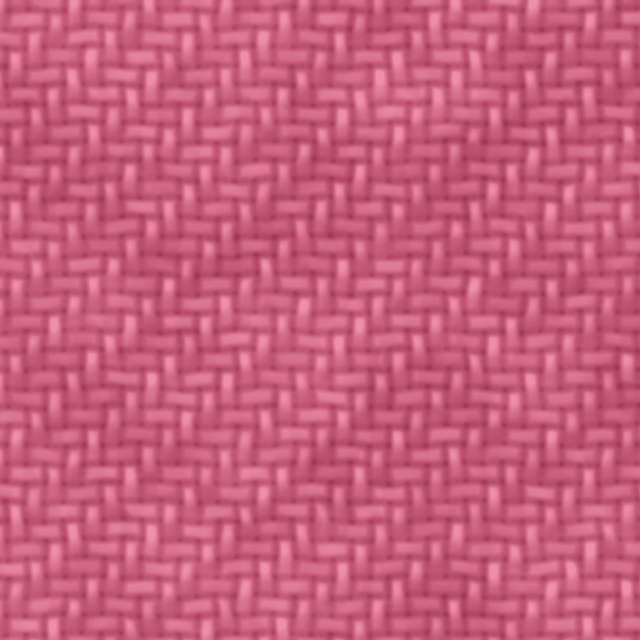
Write a Shadertoy shader that draws this texture.

```glsl
float hash(vec2 p) {
    p = fract(p * vec2(0.1731, 0.2377));
    p += dot(p, p.yx + 31.7);
    return fract((p.x + p.y) * p.x * 17.3);
}

// Smooth cellular noise: random cell values blended by distance
float cellNoise(vec2 p) {
    vec2 cell = floor(p);
    float sum = 0.0, total = 0.0;
    for (int y = -1; y <= 1; y++)
    for (int x = -1; x <= 1; x++) {
        vec2 id = cell + vec2(x, y);
        vec2 seed = id + 0.2 + 0.6 * vec2(hash(id + 7.0), hash(id + 43.0));
        float weight = exp(-5.0 * dot(p - seed, p - seed));
        sum += weight * hash(id + 91.0);
        total += weight;
    }
    return sum / total;
}

// Tone of a 2/2 twill: each thread passes over two, then under two
float twill(vec2 p) {
    vec2 cell = floor(p);
    vec2 f = fract(p);
    float phase = mod(cell.y - cell.x + 2.0, 4.0);
    bool upright = phase < 0.5 || phase > 2.5;

    // along: -1 to 1 over the visible float, across: -0.5 to 0.5
    float across, along;
    vec2 id = cell;
    if (upright) {
        float lower = step(2.5, phase);
        across = f.x - 0.5;
        along = f.y - lower;
        id.y += lower;
    } else {
        float left = step(1.5, phase);
        across = f.y - 0.5;
        along = f.x - left;
        id.x += left;
    }
    float variation = hash(id + (upright ? 13.0 : 57.0)) - 0.5;

    float body, tone;
    if (upright) {
        // Rounded thread, lit near its upper end
        body = smoothstep(0.5, 0.12, abs(across)) * smoothstep(1.0, 0.62, abs(along));
        vec2 glint = vec2(across + 0.07, along - 0.38) / vec2(0.34, 0.46);
        tone = 0.60 + 0.10 * along - 0.15 * across + 0.34 * exp(-dot(glint, glint));
    } else {
        // Flatter, thinner thread
        body = smoothstep(0.5, 0.1, abs(across)) * smoothstep(1.0, 0.55, abs(along));
        tone = 0.70 + 0.18 * across;
    }
    tone += 0.2 * variation;

    // Deep holes where the gaps cross
    vec2 edge = abs(f - 0.5);
    float gap = 0.34 - 0.24 * smoothstep(0.2, 0.5, edge.x) * smoothstep(0.2, 0.5, edge.y);
    return mix(gap, tone, body);
}

void mainImage(out vec4 fragColor, in vec2 fragCoord) {
    vec2 uv = fragCoord / iResolution.xy;

    // Thread grid, slightly uneven
    vec2 p = uv * vec2(33.5, 33.8) + vec2(0.626, 0.69);
    vec2 wobble = sin(p.yx * vec2(0.83, 0.71) + 1.3 * sin(p * 0.47))
                + 0.6 * sin(p.yx * 2.3 + p * 1.1);
    p += 0.07 * wobble;

    // Weave, uneven dye and fine fibre grain
    float tone = twill(p);
    tone += 0.20 * (cellNoise(uv * 9.0) - 0.5);
    tone += 0.16 * (cellNoise(p * 1.6) - 0.5);
    tone = clamp(tone, 0.0, 1.0);

    vec3 shadow = vec3(0.635, 0.215, 0.335);
    vec3 middle = vec3(0.785, 0.365, 0.475);
    vec3 light = vec3(0.93, 0.56, 0.66);
    vec3 color = mix(shadow, middle, min(tone * 2.0, 1.0));
    color = mix(color, light, max(tone * 2.0 - 1.0, 0.0));
    fragColor = vec4(color, 1.0);
}
```
